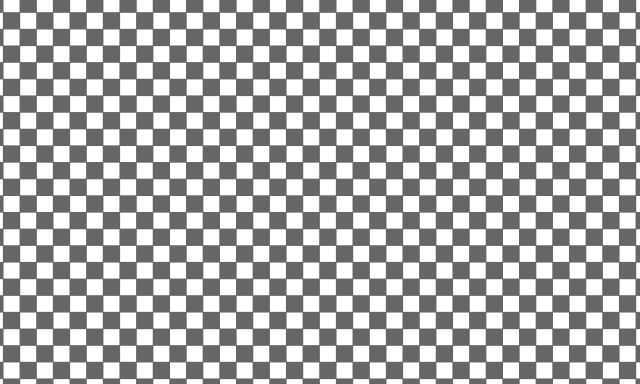
Write a Shadertoy shader that draws this pattern.

```glsl
// Flat two-tone checkerboard of grey and white squares, cropped at the borders.
// Two interleaved grids of white squares, each repeating every two cells,
// are laid over grey with box-filtered edges.

const vec3 GREY = vec3(0.40);
const vec3 WHITE = vec3(1.0);
const float CELLS_ACROSS = 38.44;           // cells along the canvas width
const vec2 CORNER = vec2(0.4993, 0.2943);   // a cell corner, in canvas widths
const float GREY_SPREAD = 0.02;             // grey overlap past each edge, in cells

// Coverage of a square centred on center, repeated every two cells.
float squareGrid(vec2 p, vec2 center, float halfSide, float pixel) {
    vec2 offset = abs(mod(p - center + 1.0, 2.0) - 1.0);
    vec2 cover = clamp((halfSide - offset) / pixel + 0.5, 0.0, 1.0);
    return cover.x * cover.y;
}

void mainImage(out vec4 fragColor, in vec2 fragCoord) {
    // Cell coordinates, one unit per square
    vec2 p = (fragCoord / iResolution.x - CORNER) * CELLS_ACROSS;
    float pixel = CELLS_ACROSS / iResolution.x;
    float halfSide = 0.5 - GREY_SPREAD;

    // White squares on even and odd rows
    float white = squareGrid(p, vec2(0.5), halfSide, pixel)
                + squareGrid(p, vec2(1.5), halfSide, pixel);

    fragColor = vec4(mix(GREY, WHITE, min(white, 1.0)), 1.0);
}
```
